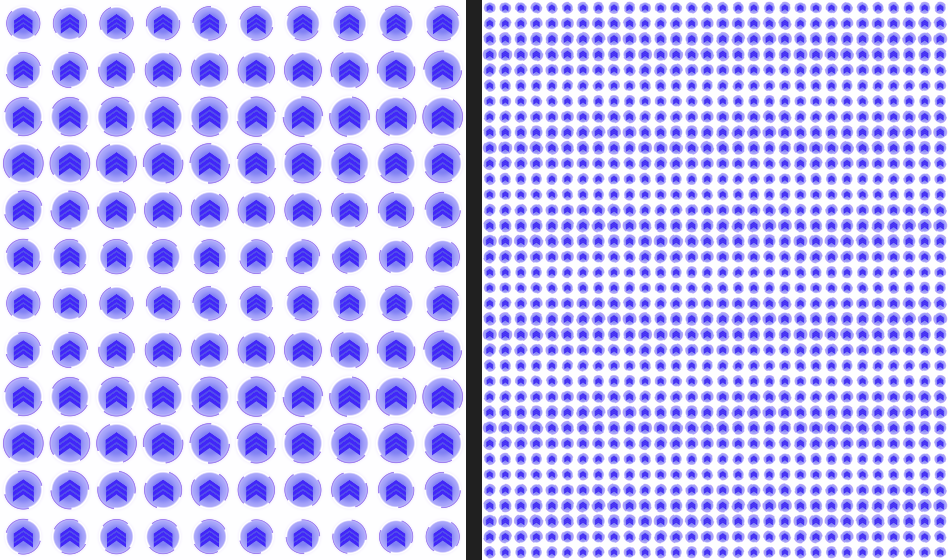
Left: one tile. Right: repeated 3 by 3.
A WebGL 1 fragment shader for this pattern:

```glsl
precision highp float;
// A 10 by 12 grid of soft blue discs, each carrying three stacked chevrons and
// a pair of opposed rim arcs. One running index, read row by row from the top,
// drives a size wave and a steady clockwise turn of the arcs.

uniform vec2 u_resolution;

const vec2 GRID = vec2(10.0, 12.0);
const float TAU = 6.2831853;

// Antialiased coverage of the region where the signed distance is negative.
float fill(float dist, float pixel) {
  return 1.0 - smoothstep(-0.5 * pixel, 0.5 * pixel, dist);
}

// Soft disc, darker in the middle and paler toward the edge.
vec3 discColor(float r) {
  vec3 color = mix(vec3(0.50, 0.50, 0.955), vec3(0.66, 0.65, 0.98), smoothstep(0.45, 0.95, r));
  return mix(color, vec3(0.80, 0.78, 0.99), 0.6 * smoothstep(0.93, 1.04, r));
}

// Bright bars separated by dimmer bands; depth runs down from the top apex.
vec3 chevronColor(float depth, float pixel) {
  float step3 = fract(depth / 0.32) * 0.32;
  float dim = smoothstep(0.20 - 0.5 * pixel, 0.20 + 0.5 * pixel, step3);
  dim *= fill(step3 - 0.32, pixel);
  return mix(vec3(0.26, 0.15, 0.975), vec3(0.32, 0.31, 0.92), dim);
}

void main() {
  vec2 grid = gl_FragCoord.xy / u_resolution * GRID;
  vec2 cell = mod(floor(grid), GRID);
  float index = (GRID.y - 1.0 - cell.y) * GRID.x + cell.x;

  // Local space is scaled so that the disc has radius one.
  float radius = 0.365 - 0.032 * cos(TAU * index / 60.0);
  vec2 p = (fract(grid) - 0.5) / radius;
  float pixel = GRID.y / u_resolution.y / radius;
  float r = length(p);

  // Opposed quarter arcs, turning half a circle every fifteen cells.
  float turn = -TAU * index / 30.0;
  vec2 q = vec2(cos(turn) * p.x + sin(turn) * p.y, cos(turn) * p.y - sin(turn) * p.x);
  float arc = fill((abs(q.y) - abs(q.x)) * 0.7071 - 0.03, pixel);

  // Faint halo, with a clean white rim in the gaps between the arcs.
  vec3 color = vec3(0.996, 0.996, 1.0);
  float halo = exp(-9.0 * max(r - 1.05, 0.0)) * (1.0 - smoothstep(1.15, 1.32, r));
  color = mix(color, vec3(0.90, 0.85, 0.985), 0.45 * halo);
  color = mix(color, vec3(1.0), (1.0 - arc) * fill(abs(r - 1.08) - 0.035, pixel));

  // Rim arcs: pale filling closed by a thin violet line.
  float rim = arc * fill(r - 1.09, pixel);
  color = mix(color, vec3(0.70, 0.67, 0.985), rim);
  color = mix(color, vec3(0.61, 0.47, 0.93), 0.85 * arc * fill(abs(r - 1.075) - 0.028, pixel));

  // Disc body with a slightly feathered edge.
  color = mix(color, discColor(r), 1.0 - smoothstep(0.96, 1.03 + 0.5 * pixel, r));

  // Stack of three chevrons pointing up.
  float depth = 0.60 - 0.70 * abs(p.x) - p.y;
  float stack = max(abs(p.x) - 0.59, (abs(depth - 0.43) - 0.43) * 0.82);
  color = mix(color, chevronColor(depth, pixel), fill(stack, pixel));

  gl_FragColor = vec4(color, 1.0);
}
```
